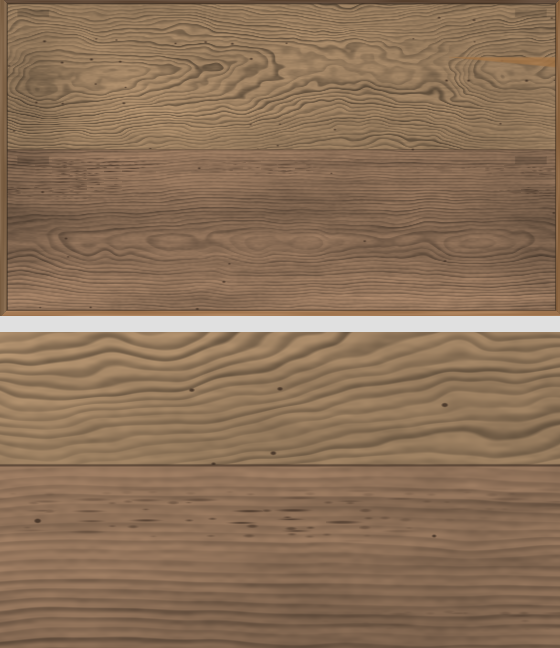
Top, the full canvas; bottom, a detail of the centre.
Reproduce this texture procedurally as a Shadertoy shader.

```glsl
// Weathered tabletop: two sawn planks inside a narrow frame.
// Growth rings are contours of the distance to a wandering log axis,
// overlaid with fibres, stains, wormholes, cracks and small repairs.

#define SEAM_Y 0.526
#define UPPER_AXIS 0.765
#define LOWER_AXIS 0.238
#define UPPER_RINGS 95.0
#define LOWER_RINGS 105.0
#define RING_CONTRAST 0.115
#define FIBRE_CONTRAST 0.055
#define STAIN_CONTRAST 0.11
#define WOOD_TINT vec3(1.0, 0.81, 0.62)
#define PIT_COLOR vec3(0.23, 0.17, 0.13)
#define REPAIR_COLOR vec3(0.64, 0.46, 0.28)

// Integer hash of a lattice point, 0..1
float hash(vec2 p) {
    uvec2 q = uvec2(ivec2(floor(p)));
    uint h = q.x * 1597334677u ^ q.y * 3812015801u;
    h = (h ^ (h >> 16)) * 2246822519u;
    h = (h ^ (h >> 13)) * 3266489917u;
    return float((h ^ (h >> 16)) >> 8) / 16777216.0;
}

// Value noise, centred on zero
float noise(vec2 p) {
    vec2 i = floor(p), f = p - i;
    f = f * f * (3.0 - 2.0 * f);
    float low = mix(hash(i), hash(i + vec2(1, 0)), f.x);
    float high = mix(hash(i + vec2(0, 1)), hash(i + vec2(1, 1)), f.x);
    return mix(low, high, f.y) - 0.5;
}

float fbm(vec2 p) {
    float sum = 0.0, amp = 1.0;
    for (int i = 0; i < 4; i++) {
        sum += amp * noise(p);
        p = p * 2.03 + 17.3;
        amp *= 0.5;
    }
    return sum;
}

// Ring count at a point of the broad, wavy upper plank
float upperPhase(vec2 p) {
    float dy = p.y - UPPER_AXIS + 0.055 * fbm(p * vec2(2.6, 4.0));
    float depth = 0.02 + 0.13 * smoothstep(0.1, 1.1, p.x)
                + 0.07 * (1.0 - smoothstep(-0.05, 0.13, p.x))
                - 0.10 * smoothstep(1.3, 1.65, p.x)
                + 0.05 * fbm(p * vec2(4.0, 7.0) + 9.0);
    float ripple = 0.010 * noise(p * vec2(13.0, 28.0)) + 0.004 * noise(p * vec2(34.0, 50.0));
    return UPPER_RINGS * (length(vec2(dy, depth)) + ripple);
}

// Ring count at a point of the straight lower plank with its row of eyes
float lowerPhase(vec2 p) {
    float dy = p.y - LOWER_AXIS + 0.022 * fbm(p * vec2(1.3, 3.0) + 31.0);
    float depth = 0.055 + 0.075 * fbm(vec2(p.x * 2.7 + 5.0, p.y * 2.0));
    float ripple = 0.005 * noise(p * vec2(11.0, 34.0) + 50.0);
    return LOWER_RINGS * (length(vec2(dy, depth)) + ripple);
}

// Pale earlywood rising to a dark latewood edge, faded when too fine
float ringShade(float phase, float footprint) {
    float f = fract(phase);
    float late = smoothstep(0.2, 0.75, f) * (1.0 - smoothstep(0.78, 1.0, f));
    float strength = 0.55 + 0.9 * hash(vec2(phase, 7.0));
    return (0.38 - late * strength) * (1.0 - smoothstep(0.4, 1.0, footprint));
}

// Scattered elongated holes, at most one per cell
float pits(vec2 p, vec2 cell, vec2 radius, float chance, float px) {
    vec2 id = floor(p / cell);
    vec2 jitter = vec2(hash(id + 11.0), hash(id + 23.0));
    vec2 r = radius * mix(0.4, 1.0, hash(id + 37.0));
    vec2 d = p - (id + 0.3 + 0.4 * jitter) * cell;
    float edge = (length(d / r) - 1.0) * min(r.x, r.y);
    return (1.0 - smoothstep(-px, px, edge)) * step(hash(id + 53.0), chance);
}

// Soft-edged rectangle
float box(vec2 p, vec2 center, vec2 halfSize, float soft) {
    vec2 d = abs(p - center) - halfSize;
    return 1.0 - smoothstep(-soft, soft, max(d.x, d.y));
}

void mainImage(out vec4 fragColor, in vec2 fragCoord) {
    float px = 1.0 / iResolution.y, width = iResolution.x * px;
    vec2 p = fragCoord * px;
    float upper = smoothstep(-px, px, p.y - SEAM_Y);

    // Rings and fibres
    float up = upperPhase(p), low = lowerPhase(p);
    float rings = mix(0.72 * ringShade(low, fwidth(low)), ringShade(up, fwidth(up)), upper);
    float shade = mix(0.535, 0.575, upper);
    shade += RING_CONTRAST * rings * (1.0 + noise(p * vec2(3.0, 6.0) + 70.0));
    shade += FIBRE_CONTRAST * (noise(p * vec2(22.0, 190.0)) + 0.6 * noise(p * vec2(90.0, 230.0)));
    shade += mix(0.085, 0.035, upper) * noise(p * vec2(1.6, 52.0) + 40.0);
    shade += 0.04 * noise(vec2(mix(low, up, upper) * 0.35, p.x * 2.0));

    // Stains and uneven wear
    shade += STAIN_CONTRAST * 0.8 * fbm(p * vec2(1.7, 4.5) + 80.0);
    shade -= STAIN_CONTRAST * 0.9 * exp(-dot((p - vec2(0.1, 0.72)) * vec2(9.0, 5.0), (p - vec2(0.1, 0.72)) * vec2(9.0, 5.0)));
    shade -= 0.055 * exp(-pow((p.y - 0.31) / 0.05, 2.0)) * (1.0 - 0.5 * p.x / width);
    shade += 0.035 * exp(-pow((p.y - 0.07) / 0.06, 2.0));
    shade -= 0.05 * smoothstep(0.65, 1.0, abs(2.0 * p.x / width - 1.0)) * (1.0 - upper);
    vec3 color = shade * (WOOD_TINT + vec3(0.0, mix(-0.02, 0.008, upper), 0.0));

    // Wormholes above, broken cracks along the grain below
    float crackBand = smoothstep(0.34, 0.40, p.y) * (1.0 - smoothstep(0.48, 0.51, p.y));
    float cluster = smoothstep(-0.1, 0.35, noise(p * vec2(3.5, 28.0) + 15.0));
    float cracks = pits(p, vec2(0.055, 0.011), vec2(0.016, 0.0016), 0.6, px) * crackBand * cluster;
    cracks = max(cracks, 0.7 * pits(p + 3.0, vec2(0.021, 0.009), vec2(0.005, 0.0016), 0.35, px) * crackBand * cluster);
    float holes = pits(p, vec2(0.085, 0.07), vec2(0.0045, 0.003), mix(0.08, 0.24, upper), px);
    color = mix(color, PIT_COLOR, 0.8 * max(cracks, holes));

    // Plank seam, filler wedge and dull inset patches
    color = mix(color, PIT_COLOR, 0.6 * box(p, vec2(width * 0.5, SEAM_Y), vec2(width, 0.0012), px));
    float taper = 0.032 * clamp((p.x - 1.42) / 0.34, 0.0, 1.0);
    float wedge = box(p, vec2(1.6, 0.819 - 0.5 * taper), vec2(0.18, 0.5 * taper), px) * step(1.42, p.x);
    color = mix(color, REPAIR_COLOR + 0.05 * noise(p * vec2(20.0, 150.0)), 0.85 * wedge);
    for (int i = 0; i < 4; i++) {
        vec2 corner = vec2(i & 1, i >> 1);
        vec2 center = mix(vec2(0.105, 0.493), vec2(1.68, 0.958), corner);
        color *= 1.0 - 0.16 * box(p, center, vec2(0.05, 0.012), 0.003);
    }

    // Frame rails with a shadow gap
    float side = min(p.x - 0.023, width - 0.014 - p.x);
    float ends = min(p.y - 0.018, 0.988 - p.y);
    float inner = min(side, ends);
    vec3 rail = mix(vec3(0.51, 0.40, 0.29), vec3(0.56, 0.41, 0.27), step(width * 0.5, p.x));
    vec3 endRail = mix(vec3(0.66, 0.49, 0.34), vec3(0.38, 0.29, 0.22), step(0.5, p.y));
    rail = mix(rail, endRail, step(ends, side));
    vec2 along = side < ends ? p.yx : p;
    rail += 0.10 * noise(along * vec2(7.0, 190.0));
    color = mix(rail, color, smoothstep(-px, px, inner));
    color *= 1.0 - 0.35 * (1.0 - smoothstep(0.0, 0.004, abs(inner)));
    fragColor = vec4(clamp(color, 0.0, 1.0), 1.0);
}
```
